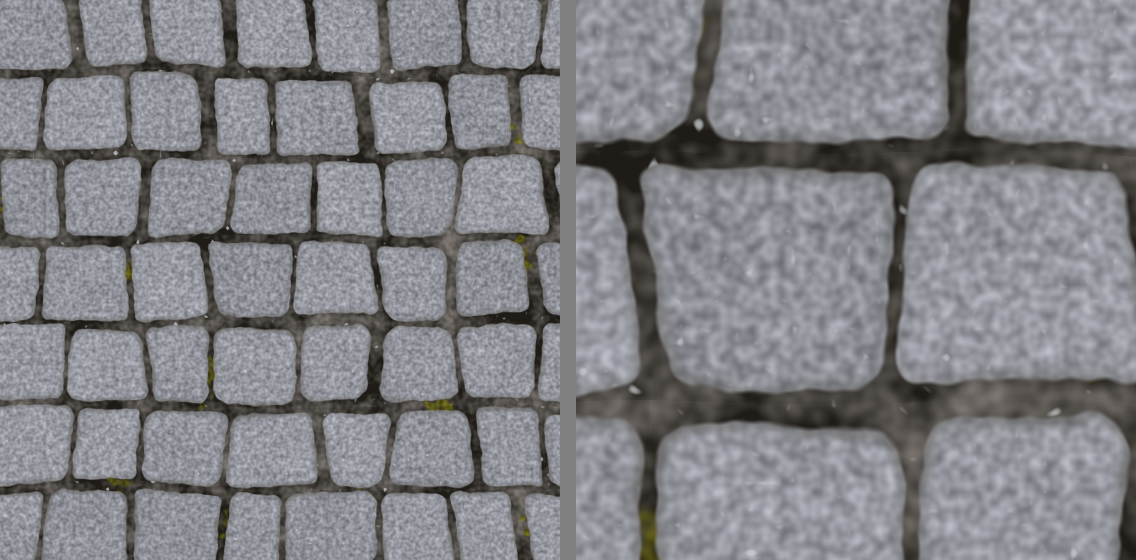
Left, the full canvas; right, a detail of the centre.
A Shadertoy shader for this texture:

```glsl
// Granite setts laid in uneven courses, with dark, gritty joints.
// Warped rows are cut by jittered, leaning joints; each stone is a rounded
// box distance roughened by gradient noise, then speckled and weathered.

const float ROWS = 6.74;           // courses up the canvas
const float COLUMNS = 7.0;         // stones across the canvas
const float ROW_OFFSET = 0.14;     // part of a course cut off at the bottom
const float ROW_WAVE = 0.06;       // rise and fall of the courses
const float JOINT_JITTER = 0.32;   // sideways shift of upright joints
const float JOINT_LEAN = 0.16;     // slant of upright joints
const vec2 JOINT_HALF = vec2(0.03, 0.105);  // thinnest and widest half joint
const vec2 BED_HALF = vec2(0.02, 0.085);    // same for the level joints
const float CORNER = 0.13;         // corner radius of a stone
const float EDGE_ROUGH = 0.022;    // chipping of the stone edges
const vec3 STONE_DARK = vec3(0.475, 0.487, 0.512);
const vec3 STONE_LIGHT = vec3(0.685, 0.695, 0.730);
const vec3 STONE_RIM = vec3(0.40, 0.39, 0.38);
const vec3 FLECK = vec3(0.82, 0.83, 0.85);
const vec3 GAP = vec3(0.12, 0.11, 0.09);
const vec3 GRIT = vec3(0.44, 0.42, 0.40);
const vec3 MOSS = vec3(0.38, 0.37, 0.06);

vec2 hash2(vec2 p) {
    vec3 q = fract(p.xyx * vec3(0.1031, 0.1030, 0.0973));
    q += dot(q, q.yzx + 33.33);
    return fract((q.xx + q.yz) * q.zy);
}

vec2 gradient(vec2 cell) {
    float a = 6.28318 * hash2(cell + 71.0).x;
    return vec2(cos(a), sin(a));
}

// Gradient noise, roughly -1 to 1
float noise(vec2 p) {
    vec2 i = floor(p), f = p - i;
    vec2 s = f * f * f * (f * (f * 6.0 - 15.0) + 10.0);
    vec2 e = vec2(0.0, 1.0);
    float low = mix(dot(gradient(i), f), dot(gradient(i + e.yx), f - e.yx), s.x);
    float high = mix(dot(gradient(i + e), f - e), dot(gradient(i + 1.0), f - 1.0), s.x);
    return 1.4 * mix(low, high, s.y);
}

// Position of upright joint k in a course, at height h within it
float jointAt(float k, float row, float h) {
    vec2 r = hash2(vec2(k, row * 17.0 + 5.0)) - 0.5;
    return k + JOINT_JITTER * r.x + JOINT_LEAN * r.y * (h - 0.5) * 2.0;
}

float jointHalf(float k, float row) {
    float r = hash2(vec2(k + 40.0, row * 13.0 + 9.0)).x;
    return mix(JOINT_HALF.x, JOINT_HALF.y, r * r);
}

// Signed distance to the stone at p, in stone widths; also gives its id
float stoneDistance(vec2 p, out vec2 id) {
    float v = p.y * ROWS + ROW_OFFSET + ROW_WAVE * noise(vec2(p.x * 5.0, p.y * 3.0));
    float row = floor(v), h = v - row;
    float u = p.x * COLUMNS - 0.74 - 0.5 * (hash2(vec2(row, 3.0)).x - 0.5);

    float k = floor(u);
    if (u < jointAt(k, row, h)) k -= 1.0;
    else if (u >= jointAt(k + 1.0, row, h)) k += 1.0;
    id = vec2(k, row);

    float left = u - jointAt(k, row, h) - jointHalf(k, row);
    float right = jointAt(k + 1.0, row, h) - u - jointHalf(k + 1.0, row);
    vec2 bed = mix(BED_HALF.xx, BED_HALF.yy, hash2(id + 23.0));
    vec2 slope = 0.07 * (hash2(id + 57.0) - 0.5) * (u - k - 0.5);
    float bottom = h - bed.x - slope.x;
    float top = 1.0 - h - bed.y - slope.y;

    float radius = CORNER * mix(0.6, 1.4, hash2(id + 91.0).x);
    vec2 q = radius - vec2(min(left, right), min(bottom, top));
    float d = length(max(q, 0.0)) + min(max(q.x, q.y), 0.0) - radius;
    return d + EDGE_ROUGH * (noise(p * 24.0) + 0.6 * noise(p * 65.0));
}

vec3 stoneColor(vec2 p, vec2 id, float d) {
    float tone = 0.47 + 0.22 * (hash2(id + 11.0).x - 0.5);
    tone += 0.14 * noise(p * 18.0) + 0.5 * noise(p * 95.0) + 0.5 * noise(p * 170.0 + 7.0);
    vec3 color = mix(STONE_DARK, STONE_LIGHT, tone);
    color = mix(color, FLECK, 0.6 * smoothstep(0.55, 0.9, noise(p * 120.0 + 31.0)));
    // Worn, stained rim
    float stain = 0.45 + 0.4 * noise(p * 14.0 + 3.0);
    return mix(color, STONE_RIM, stain * smoothstep(-0.07, 0.0, d));
}

vec3 jointColor(vec2 p, float d) {
    // Packed grit over deep shadow
    float fill = 0.42 + 0.55 * noise(p * 8.0 + 13.0) + 0.45 * noise(p * 38.0);
    fill += 0.3 * noise(p * 110.0) + 2.0 * (d - 0.04);
    vec3 color = mix(GAP, GRIT, clamp(fill, 0.0, 1.15));
    // Pale chips and rare moss
    color = mix(color, FLECK, 0.75 * smoothstep(0.6, 0.85, noise(p * 75.0 + 19.0)));
    float moss = smoothstep(0.55, 0.75, noise(p * 7.0 + 47.0) + 0.25 * noise(p * 60.0));
    return mix(color, MOSS * (1.0 + 0.5 * noise(p * 120.0)), 0.8 * moss);
}

void mainImage(out vec4 fragColor, in vec2 fragCoord) {
    vec2 p = fragCoord / iResolution.y;
    vec2 id;
    float d = stoneDistance(p, id);
    float soft = max(COLUMNS / iResolution.y, 0.012);
    vec3 color = mix(stoneColor(p, id, d), jointColor(p, d), smoothstep(-soft, soft, d));
    fragColor = vec4(clamp(color, 0.0, 1.0), 1.0);
}
```
